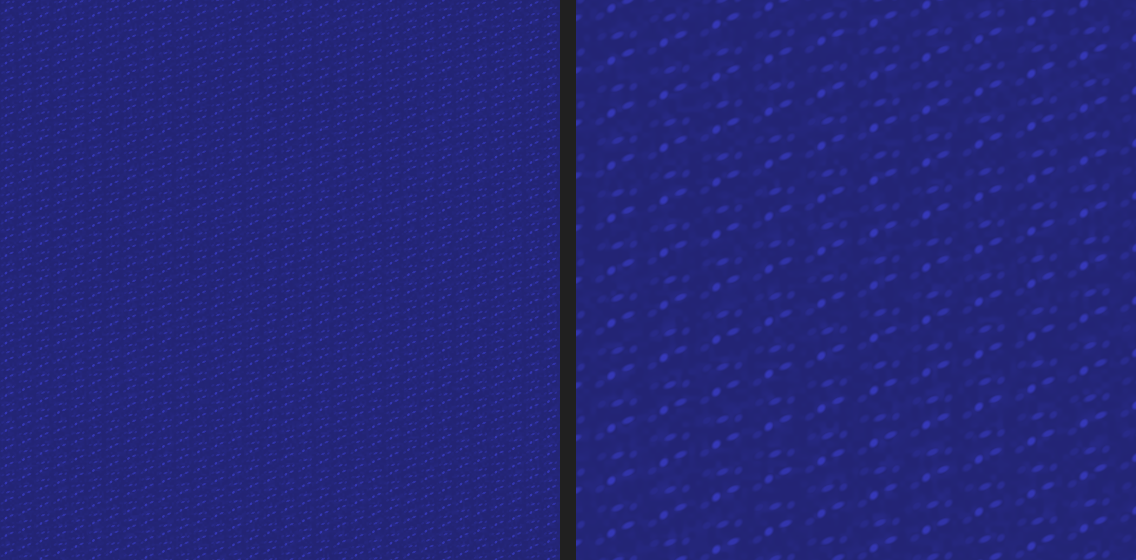
Left, the full canvas; right, a detail of the centre.
A Shadertoy shader for this texture:

```glsl
// Deep blue woven cloth with small bright stitches on gently rising rows.
#define COLS 32.0
#define ROWS 32.0
#define CLIMB 11.0    // rows climbed across the full width
#define GRAIN 256.0   // fine mottling cells per side
#define WEAR 0.12     // strength variation between stitches
#define GLOW 0.22     // brightness of the faint thread
#define BASE vec3(0.137, 0.143, 0.462)
#define BRIGHT vec3(0.210, 0.220, 0.725)

float hash(vec2 p) {
    vec3 h = fract(vec3(p.xyx) * 0.1031);
    h += dot(h, h.yzx + 33.33);
    return fract((h.x + h.y) * h.z);
}

// Smooth value noise that wraps after n cells
float wrapNoise(vec2 p, float n) {
    vec2 i = floor(p), f = fract(p);
    f = f * f * (3.0 - 2.0 * f);
    vec2 a = mod(i, n), b = mod(i + 1.0, n);
    return mix(mix(hash(a), hash(vec2(b.x, a.y)), f.x),
               mix(hash(vec2(a.x, b.y)), hash(b), f.x), f.y);
}

// Soft ellipse in a repeating cell, with its own strength per repeat
float stitch(vec2 p, vec2 center, vec2 radius) {
    vec2 cell = round(p - center);
    vec2 o = p - center - cell;
    // Cell address that repeats with the sheared canvas
    float turn = floor(cell.x / COLS);
    vec2 id = vec2(cell.x - turn * COLS, mod(cell.y + turn * CLIMB, ROWS));
    float strength = 1.0 - WEAR * hash(id + center);
    return strength * (1.0 - smoothstep(0.45, 1.45, length(o / radius)));
}

void mainImage(out vec4 fragColor, in vec2 fragCoord) {
    vec2 uv = fragCoord / iResolution.xy;

    // Sheared lattice: every column sits a fraction of a row higher
    vec2 p = uv * vec2(COLS, ROWS);
    p.y -= p.x * CLIMB / COLS;

    // Strong row: main dot, dash and dim fleck
    float light = stitch(p, vec2(0.34, 0.28), vec2(0.080, 0.078));
    light = max(light, 0.82 * stitch(p, vec2(0.66, 0.32), vec2(0.115, 0.062)));
    light = max(light, 0.40 * stitch(p, vec2(0.12, 0.20), vec2(0.090, 0.070)));

    // Weaker row half a step higher
    light = max(light, 0.72 * stitch(p, vec2(0.46, 0.72), vec2(0.115, 0.062)));
    light = max(light, 0.50 * stitch(p, vec2(0.76, 0.64), vec2(0.075, 0.070)));
    light = max(light, 0.30 * stitch(p, vec2(0.16, 0.80), vec2(0.090, 0.070)));

    // Faint thread along both rows, broken up by grain
    float grain = wrapNoise(uv * GRAIN, GRAIN);
    float thread = 0.65 - 0.35 * cos(12.56637 * (p.y - 0.04));
    thread *= 0.75 + 0.25 * cos(6.28319 * (p.x - 0.48));
    light = max(light, thread * GLOW * smoothstep(0.3, 0.9, grain));

    // Slight broad shading of the cloth
    float shade = wrapNoise(uv * 6.0, 6.0) - 0.5;
    light += 0.03 * shade + 0.03 * (grain - 0.5);

    fragColor = vec4(mix(BASE, BRIGHT, clamp(light, -0.05, 1.0)), 1.0);
}
```
